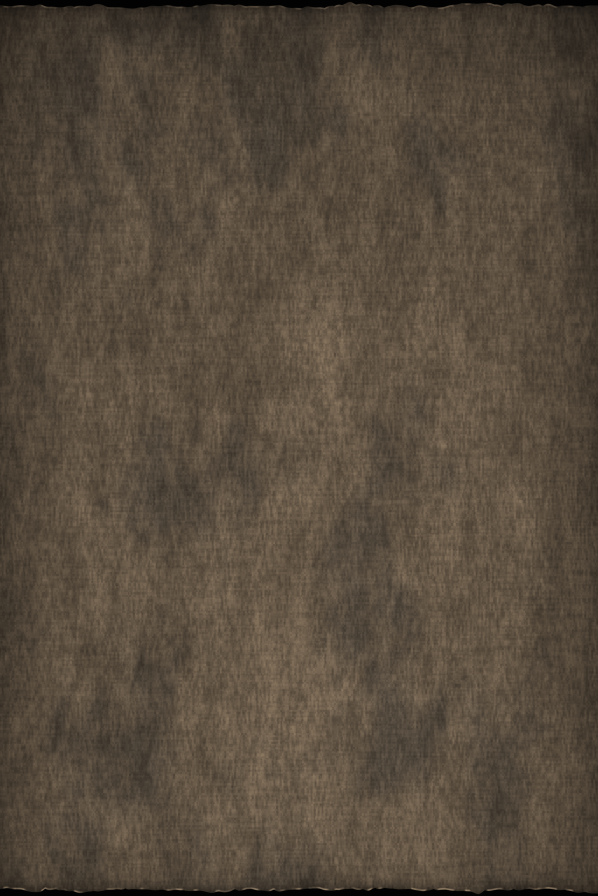
Write a Shadertoy shader that draws this texture.

```glsl
// Dark, worn brown cloth with vertical fibres, soft stains and torn top and bottom edges.

#define CLOTH_COLOR  vec3(0.388, 0.333, 0.269)
#define STAIN_TINT   vec3(0.76, 0.78, 0.81)
#define GAP_COLOR    vec3(0.006)
#define CLOUD_DEPTH  0.40
#define STREAK_DEPTH 0.40
#define FIBRE_DEPTH  0.27
#define GRAIN_DEPTH  0.13
#define WEFT_DEPTH   0.11
#define EDGE_SHADE   0.33
#define TEAR_INSET   0.0085
#define TEAR_ROUGH   0.0042

float hash(vec2 cell) {
    vec3 q = fract(vec3(cell.xyx) * 0.1031);
    q += dot(q, q.yzx + 33.33);
    return fract((q.x + q.y) * q.z);
}

float valueNoise(vec2 p) {
    vec2 cell = floor(p), f = fract(p);
    f = f * f * (3.0 - 2.0 * f);
    float low = mix(hash(cell), hash(cell + vec2(1, 0)), f.x);
    float high = mix(hash(cell + vec2(0, 1)), hash(cell + vec2(1, 1)), f.x);
    return mix(low, high, f.y);
}

float layeredNoise(vec2 p) {
    float sum = 0.0, weight = 0.43;
    for (int i = 0; i < 4; i++) {
        sum += weight * valueNoise(p);
        p = p * 2.03 + 17.3;
        weight *= 0.63;
    }
    return sum / 0.98;
}

// Depth of the tear at x: layered sines plus pointed nicks
float tearDepth(float x, float seed) {
    float wave = 0.0, weight = 0.45, freq = 21.0;
    for (int i = 0; i < 4; i++) {
        wave += weight * sin(x * freq + seed * freq + 2.0 * sin(x * freq * 0.37 + seed));
        freq *= 2.1;
        weight *= 0.65;
    }
    float nicks = abs(valueNoise(vec2(x * 60.0, seed)) - 0.5) * 2.0;
    return TEAR_INSET + TEAR_ROUGH * (wave + 0.5 - nicks);
}

void mainImage(out vec4 fragColor, in vec2 fragCoord) {
    vec2 p = fragCoord / iResolution.x;
    float height = iResolution.y / iResolution.x;
    float pixel = 1.0 / iResolution.x;

    // Broad clouds and stains, stretched along the warp
    vec2 drift = vec2(sin(p.y * 5.0 + 1.0), sin(p.x * 7.0)) * 0.03;
    float clouds = layeredNoise((p + drift) * vec2(6.5, 3.8) + 4.7);
    float stain = smoothstep(0.50, 0.80, layeredNoise((p + drift) * vec2(8.0, 4.2) + 31.0));

    // Brushed streaks, single fibres, grain and faint cross threads
    float streaks = layeredNoise(p * vec2(42.0, 15.0) + 60.0);
    float bend = 0.0012 * sin(p.y * 31.0 + 3.0 * sin(p.x * 19.0));
    float fibres = valueNoise(vec2(p.x + bend, p.y) * vec2(300.0, 85.0));
    float grain = hash(floor(p * vec2(342.0, 260.0)));
    float weft = valueNoise(p * vec2(26.0, 300.0) + 90.0);

    float tone = 1.0 + CLOUD_DEPTH * (clouds - 0.5) + STREAK_DEPTH * (streaks - 0.5);
    tone *= 1.0 + FIBRE_DEPTH * (fibres - 0.5) + GRAIN_DEPTH * (grain - 0.5)
          + WEFT_DEPTH * (weft - 0.5);

    // Darker borders, lighter towards the lower middle
    float side = min(p.x, 1.0 - p.x);
    float top = height - p.y;
    float patchy = 0.5 + clouds;
    tone *= 1.0 - EDGE_SHADE * patchy * exp(-side * 13.0);
    tone *= 1.0 - EDGE_SHADE * patchy * exp(-top * 9.0);
    tone *= 1.0 - 0.7 * EDGE_SHADE * patchy * exp(-p.y * 26.0);
    tone *= mix(1.05, 0.95, p.y / height);

    vec3 color = CLOTH_COLOR * tone * mix(vec3(1.0), STAIN_TINT, stain);

    // Torn edges: distance into the cloth, thin broken rim, dark gap
    float topInside = top - tearDepth(p.x, 1.7);
    float bottomInside = p.y - tearDepth(p.x, 5.2);
    float inside = min(topInside, bottomInside);
    float rim = 1.0 - smoothstep(0.0, 0.003, abs(bottomInside - 0.0015));
    rim += 0.5 * (1.0 - smoothstep(0.0, 0.003, abs(topInside - 0.0015)));
    color *= 1.0 - 0.35 * exp(-max(inside, 0.0) * 110.0);
    color += CLOTH_COLOR * 0.8 * rim * smoothstep(0.35, 0.9, valueNoise(vec2(p.x * 110.0, 8.0)));
    color = mix(GAP_COLOR, color, smoothstep(-0.7 * pixel, 0.7 * pixel, inside));

    fragColor = vec4(color, 1.0);
}
```
